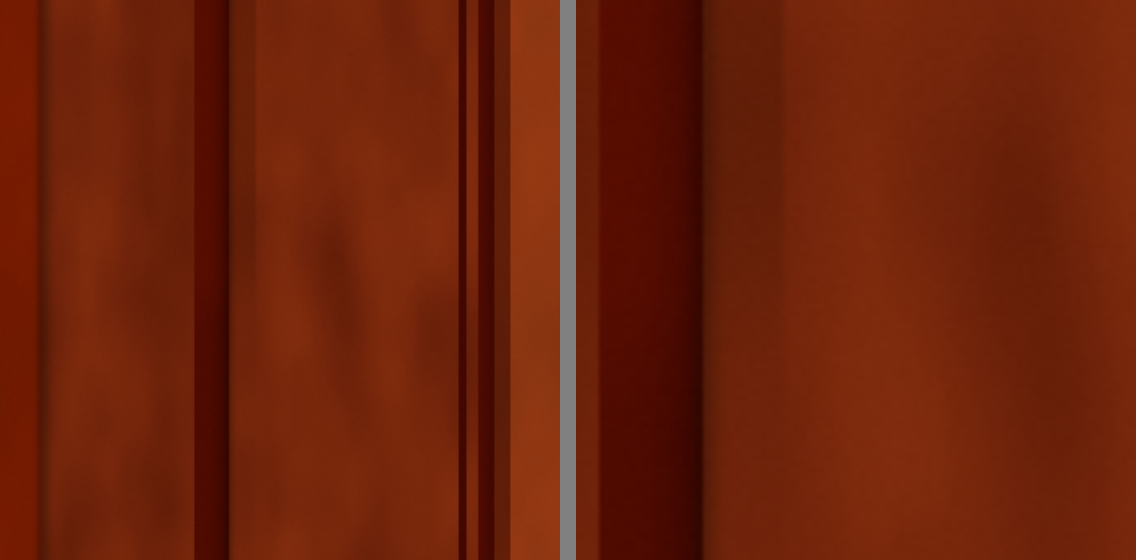
Left, the full canvas; right, a detail of the centre.
Write a Shadertoy shader that draws this texture.

```glsl
// Red-brown stained wooden boards with dark vertical grooves and soft smoky blotches.

// Colours
const vec3 WOOD_DARK   = vec3(0.33, 0.085, 0.018);
const vec3 WOOD_LIGHT  = vec3(0.505, 0.170, 0.052);
const vec3 LEFT_RED    = vec3(0.455, 0.105, 0.005);
const vec3 RIGHT_AMBER = vec3(0.565, 0.215, 0.070);
const vec3 GROOVE_RED  = vec3(0.345, 0.050, 0.002);
const vec3 GROOVE_DEEP = vec3(0.255, 0.028, 0.000);
const vec3 BEVEL_BROWN = vec3(0.375, 0.115, 0.028);

// Board layout, as left and right edges across the canvas
const float LEFT_SEAM    = 0.074;
const vec2  WIDE_GROOVE  = vec2(0.347, 0.409);
const vec2  WIDE_BEVEL   = vec2(0.409, 0.457);
const vec2  THIN_GROOVE  = vec2(0.819, 0.833);
const vec2  RIGHT_GROOVE = vec2(0.854, 0.883);
const vec2  RIGHT_BEVEL  = vec2(0.883, 0.911);

// Surface
const float EDGE_BLUR     = 0.0022;
const vec2  BLOTCH_SCALE  = vec2(8.0, 3.6);
const vec2  STREAK_SCALE  = vec2(21.0, 2.2);
const float BLOTCH_AMOUNT = 0.95;
const float STREAK_AMOUNT = 0.20;
const float GRAIN_CELLS   = 256.0;
const float GRAIN_AMOUNT  = 0.008;

float hash(vec2 p) {
    vec3 q = fract(vec3(p.xyx) * 0.1031);
    q += dot(q, q.yzx + 33.33);
    return fract((q.x + q.y) * q.z);
}

float noise(vec2 p) {
    vec2 cell = floor(p), f = fract(p);
    f = f * f * f * (f * (f * 6.0 - 15.0) + 10.0);
    float low  = mix(hash(cell), hash(cell + vec2(1, 0)), f.x);
    float high = mix(hash(cell + vec2(0, 1)), hash(cell + vec2(1, 1)), f.x);
    return mix(low, high, f.y);
}

float fbm(vec2 p) {
    float sum = 0.0, weight = 0.57;
    for (int i = 0; i < 3; i++) {
        sum += weight * noise(p);
        p = p * 1.9 + vec2(17.3, 9.1);
        weight *= 0.5;
    }
    return sum;
}

float rise(float edge, float x, float blur) {
    return smoothstep(edge - blur, edge + blur, x);
}

float band(vec2 span, float x, float blur) {
    return rise(span.x, x, blur) * (1.0 - rise(span.y, x, blur));
}

// Soft elliptical stain
float stain(vec2 p, vec2 centre, vec2 radius) {
    vec2 d = (p - centre) / radius;
    return exp(-dot(d, d));
}

void mainImage(out vec4 fragColor, in vec2 fragCoord) {
    vec2 uv = fragCoord / iResolution.xy;
    float x = uv.x;

    // Cloudy varnish, drawn out along the boards
    float blotch = fbm(uv * BLOTCH_SCALE + 3.7) - 0.5;
    float streak = noise(uv * STREAK_SCALE + 11.0) - 0.5;
    float tone = 0.71 + BLOTCH_AMOUNT * blotch + STREAK_AMOUNT * streak;
    tone -= 0.50 * stain(uv, vec2(0.605, 0.50), vec2(0.055, 0.17));
    tone -= 0.45 * stain(uv, vec2(0.150, 0.08), vec2(0.050, 0.12));
    tone -= 0.22 * stain(uv, vec2(0.210, 0.46), vec2(0.090, 0.09));
    tone -= 0.25 * stain(uv, vec2(0.330, 0.72), vec2(0.028, 0.30));
    vec3 color = mix(WOOD_DARK, WOOD_LIGHT, clamp(tone, 0.0, 1.1));
    float shade = 1.0 + 0.20 * blotch;

    // Outer boards
    color = mix(LEFT_RED * shade, color, rise(LEFT_SEAM, x, 0.006));
    color = mix(color, RIGHT_AMBER * shade, rise(RIGHT_BEVEL.y, x, EDGE_BLUR));
    float seam = (x - LEFT_SEAM) / (x < LEFT_SEAM ? 0.009 : 0.016);
    color *= 1.0 - 0.28 * exp(-seam * seam);

    // Bevels beside the grooves; the wide one fades toward the bottom
    float bevelFade = 0.12 + 0.70 * smoothstep(0.38, 0.62, uv.y);
    color = mix(color, BEVEL_BROWN * shade, bevelFade * band(WIDE_BEVEL, x, 0.004));
    color = mix(color, BEVEL_BROWN * shade, band(RIGHT_BEVEL, x, EDGE_BLUR));

    // Wide groove, deepening to its right edge and below the middle
    float across = smoothstep(WIDE_GROOVE.x, WIDE_GROOVE.y, x);
    float depth = 0.75 * across * across + 0.35 * (1.0 - smoothstep(0.40, 0.52, uv.y));
    vec3 groove = mix(GROOVE_RED, GROOVE_DEEP, min(depth, 1.0));
    color = mix(color, groove, band(WIDE_GROOVE, x, EDGE_BLUR));
    float lip = (x - WIDE_GROOVE.y) / 0.008;
    color *= 1.0 - 0.22 * exp(-lip * lip);

    // Pair of narrow grooves
    color = mix(color, GROOVE_DEEP, band(THIN_GROOVE, x, EDGE_BLUR));
    float slope = smoothstep(RIGHT_GROOVE.x, RIGHT_GROOVE.y, x);
    vec3 narrow = mix(GROOVE_RED, GROOVE_DEEP, 0.45 + 0.5 * slope);
    color = mix(color, narrow, band(RIGHT_GROOVE, x, EDGE_BLUR));

    // Faint fine grain
    color += GRAIN_AMOUNT * (noise(uv * GRAIN_CELLS) - 0.5);
    fragColor = vec4(clamp(color, 0.0, 1.0), 1.0);
}
```
